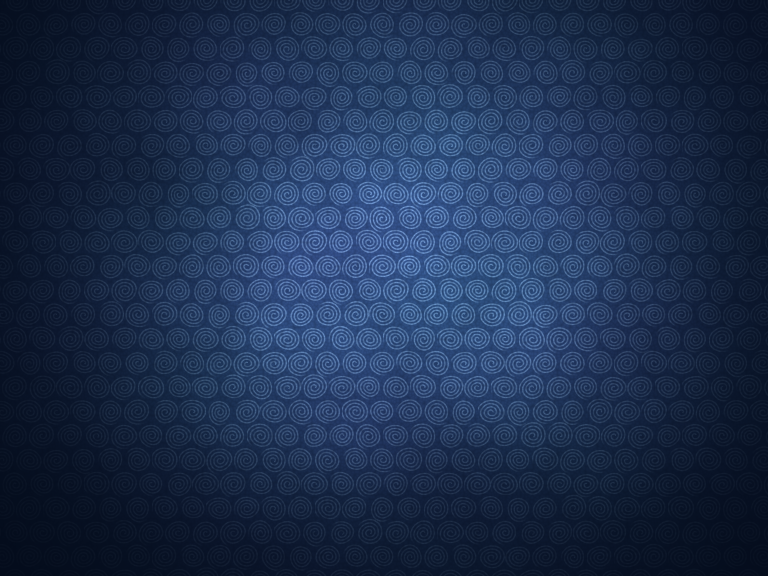
A WebGL 2 fragment shader for this pattern:

```glsl
#version 300 es
precision highp float;

uniform vec2 u_resolution;
out vec4 fragColor;

const float TAU = 6.2831853;
const vec2 CELL = vec2(0.0472, 0.0420);

float hash(vec2 p) {
    p = fract(p * vec2(0.1031, 0.1137));
    p += dot(p, p.yx + 33.33);
    return fract((p.x + p.y) * p.x * 91.7);
}

// Soft elliptical spot, 1 at its center
float spot(vec2 p, vec2 center, vec2 size) {
    vec2 q = (p - center) / size;
    return exp(-dot(q, q));
}

// Distance to the nearest cell seed
float cellular(vec2 p) {
    vec2 id = floor(p);
    float nearest = 2.0;
    for (int j = -1; j <= 1; j++)
        for (int i = -1; i <= 1; i++) {
            vec2 c = id + vec2(i, j);
            vec2 seed = c + vec2(hash(c + 7.0), hash(c + 53.0));
            nearest = min(nearest, length(p - seed));
        }
    return nearest;
}

// One hand-drawn spiral: arms follow r = pitch * winding
float spiral(vec2 q, float seed, float px) {
    q *= vec2(0.95 + 0.04 * sin(seed * 40.0), 1.01);
    float pitch = 0.0055 + 0.0002 * sin(seed * 91.0);
    float turn = atan(q.y, q.x);
    float angle = fract(turn / TAU + 0.6 + 0.5 * seed);
    float r = length(q);
    r *= 1.0 + 0.035 * sin(turn * 2.0 + seed * 30.0) + 0.02 * sin(turn * 3.0 + seed * 77.0);
    float phase = r / pitch - angle;
    float winding = floor(phase) + 0.5 + angle;
    float d = abs(fract(phase) - 0.5) * pitch;
    float stroke = 1.0 - smoothstep(0.0012 - 0.6 * px, 0.0012 + 0.6 * px, d);
    float ends = smoothstep(0.3, 0.4, winding) * (1.0 - smoothstep(3.85, 4.0, winding));
    return stroke * ends;
}

// Staggered rows; neighboring rows may overlap slightly
float spiralField(vec2 p, float px) {
    vec2 g = p - vec2(0.4757, 0.6210);
    float row = floor(g.y / CELL.y + 0.5);
    float ink = 0.0;
    for (int j = -1; j <= 1; j++) {
        float y = row + float(j);
        float shift = 0.5 * mod(y, 2.0);
        float x = floor(g.x / CELL.x - shift + 0.5);
        float seed = hash(vec2(x, y) + 80.0);
        vec2 center = vec2(x + shift, y) * CELL;
        center += 0.0008 * vec2(sin(seed * 50.0), cos(seed * 70.0));
        ink = max(ink, spiral(g - center, seed, px));
    }
    return ink;
}

void main() {
    vec2 p = gl_FragCoord.xy / u_resolution.y;
    p.x += 0.6667 - 0.5 * u_resolution.x / u_resolution.y;
    float px = 1.0 / u_resolution.y;

    // Flat-topped central light over a wide dim wash, darker toward the bottom
    vec2 q = (p - vec2(0.69, 0.55)) / vec2(0.46, 0.44);
    float light = 0.58 * exp(-pow(dot(q, q), 1.35));
    light += 0.44 * spot(p, vec2(0.71, 0.60), vec2(0.60, 0.62));
    light *= 0.74 + 0.26 * smoothstep(0.0, 0.30, p.y);

    // Uneven brighter and worn patches
    float patches = 0.10 * spot(p, vec2(0.70, 0.61), vec2(0.20, 0.13));
    patches += 0.14 * spot(p, vec2(0.95, 0.42), vec2(0.11, 0.18));
    patches += 0.14 * spot(p, vec2(0.47, 0.43), vec2(0.12, 0.14));
    patches -= 0.28 * spot(p, vec2(0.82, 0.17), vec2(0.12, 0.10));
    patches -= 0.24 * spot(p, vec2(0.27, 0.68), vec2(0.13, 0.10));
    patches -= 0.14 * spot(p, vec2(0.57, 0.79), vec2(0.13, 0.06));
    patches += 0.14 * (0.5 - cellular(p * 7.0 + 3.0));
    patches += 0.10 * (0.5 - cellular(p * 23.0));
    light *= 1.0 + patches;

    // Fine cloth grain
    float grain = 0.5 - cellular(p * 190.0);
    light *= 1.0 + 0.25 * grain;

    // Tint drifts between violet and teal
    float tint = sin(p.x * 9.0 + 2.0 * sin(p.y * 6.0)) * sin(p.y * 11.0 + p.x * 3.0);
    vec3 color = mix(vec3(0.010, 0.038, 0.095), vec3(0.165, 0.272, 0.460), light);
    color += 0.008 * light * tint * vec3(-0.8, 1.0, -0.6);

    // Pale blue spirals catch the same light
    float ink = spiralField(p, px) * (0.95 + 0.4 * grain);
    color += ink * (light + 0.02) * vec3(0.165, 0.190, 0.190);
    fragColor = vec4(clamp(color, 0.0, 1.0), 1.0);
}
```
